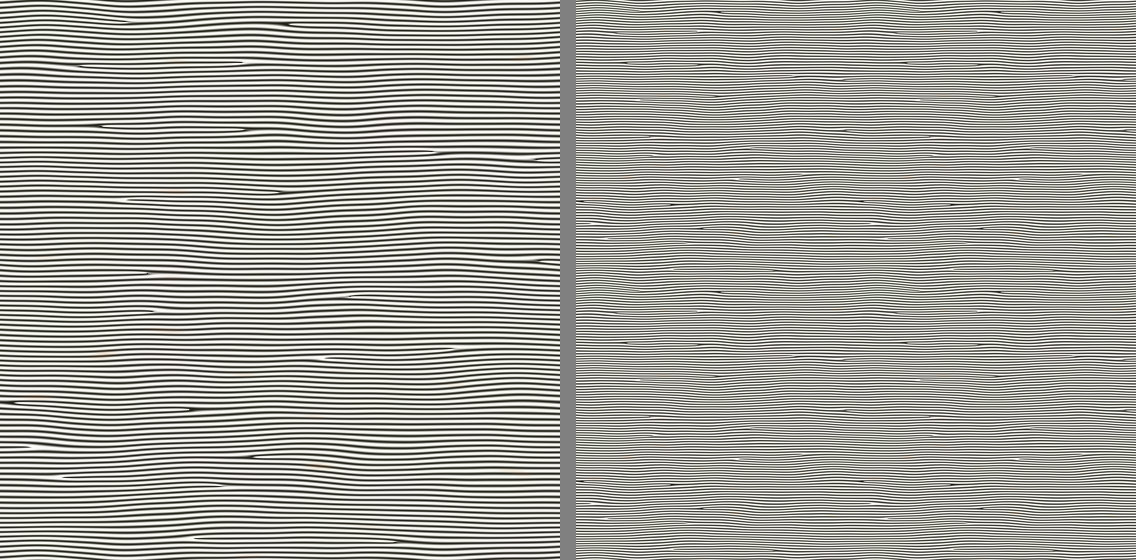
Left: one tile. Right: repeated 2 by 2.
Give the GLSL for this pattern, as a Shadertoy shader.

```glsl
// Tiling field of fine, gently wavering horizontal ink lines that fork and rejoin

vec2 hash2(vec2 p) {
    vec3 q = fract(vec3(p.xyx) * vec3(0.1031, 0.1030, 0.0973));
    q += dot(q, q.yzx + 33.33);
    return fract((q.xx + q.yz) * q.zy);
}

float cornerSlope(vec2 cell, vec2 offset, vec2 period, float seed) {
    vec2 gradient = hash2(mod(cell, period) + seed) * 2.0 - 1.0;
    return dot(gradient, offset);
}

// Gradient noise that wraps after a whole number of cells
float wrapNoise(vec2 uv, vec2 period, float seed) {
    vec2 p = uv * period;
    vec2 i = floor(p), f = fract(p);
    vec2 u = f * f * f * (f * (f * 6.0 - 15.0) + 10.0);
    vec2 e = vec2(1.0, 0.0);
    float low = mix(cornerSlope(i, f, period, seed),
                    cornerSlope(i + e.xy, f - e.xy, period, seed), u.x);
    float high = mix(cornerSlope(i + e.yx, f - e.yx, period, seed),
                     cornerSlope(i + e.xx, f - e.xx, period, seed), u.x);
    return mix(low, high, u.y);
}

// Phase shift that adds one line between two fork tips, faded out before the wrap
float forkPair(vec2 d, float halfLength, float slope) {
    float y = 5.0 * (d.y - slope * d.x);
    float turn = atan(y, d.x + halfLength) - atan(y, d.x - halfLength);
    float fade = (1.0 - smoothstep(0.28, 0.48, abs(d.x)))
               * (1.0 - smoothstep(0.05, 0.28, abs(d.y)));
    return turn * fade / 6.2831853;
}

void mainImage(out vec4 fragColor, in vec2 fragCoord) {
    vec2 uv = fragCoord / iResolution.xy;
    const float lineCount = 106.0;

    // Slow waver shared by neighbouring lines
    float phase = lineCount * uv.y;
    phase += 1.9 * wrapNoise(uv, vec2(3.0, 5.0), 11.0);
    phase += 0.7 * wrapNoise(uv, vec2(7.0, 13.0), 47.0);

    // Scattered forks, one pair in each horizontal band
    const int pairCount = 12;
    for (int n = 0; n < pairCount; n++) {
        float id = float(n);
        vec2 place = hash2(vec2(id, 3.7));
        vec2 form = hash2(vec2(id, 19.3));
        vec2 center = vec2(place.x, (id + 0.2 + 0.6 * place.y) / float(pairCount));
        vec2 d = fract(uv - center + 0.5) - 0.5;
        float direction = mod(id, 3.0) < 2.0 ? 1.0 : -1.0;
        phase += direction * forkPair(d, mix(0.05, 0.2, form.x), 0.16 * (form.y - 0.5));
    }

    // Soft-edged line profile
    float fromLine = abs(fract(phase) - 0.5);
    float soft = max(0.2, 0.5 * lineCount / iResolution.y);
    float gap = smoothstep(0.2 - soft, 0.2 + soft, fromLine);

    // Rare warm stains and a barely visible drift of hue
    float stain = smoothstep(0.38, 0.6, wrapNoise(uv, vec2(8.0, 40.0), 83.0));
    float drift = wrapNoise(uv, vec2(5.0, 9.0), 129.0);
    vec3 paper = mix(vec3(0.985, 0.985, 0.965), vec3(0.93, 0.83, 0.72), 0.5 * stain);
    vec3 ink = mix(vec3(0.115, 0.112, 0.08), vec3(0.3, 0.2, 0.12), 0.5 * stain);
    vec3 color = mix(ink, paper, gap) + drift * vec3(0.012, -0.012, 0.014);

    fragColor = vec4(clamp(color, 0.0, 1.0), 1.0);
}
```
